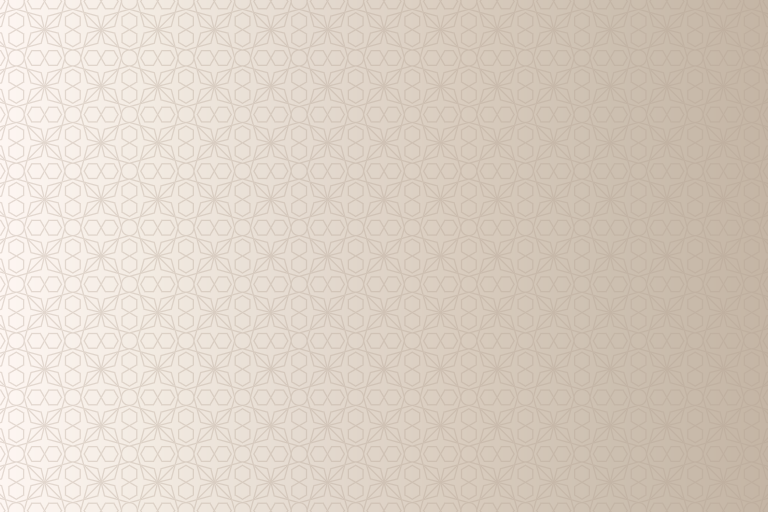
Give the GLSL for this pattern, as a Shadertoy shader.

```glsl
// Fine geometric lattice of stars, hexagons and rings over a warm beige gradient.

const float CELLS_DOWN = 9.05;
const float LINE_HALF_WIDTH = 0.0115;
const vec3 LINE_COLOR = vec3(0.70, 0.63, 0.57);
const float LINE_OPACITY = 0.34;

float segmentDistance(vec2 p, vec2 a, vec2 b) {
    vec2 ap = p - a, ab = b - a;
    return length(ap - ab * clamp(dot(ap, ab) / dot(ab, ab), 0.0, 1.0));
}

// Outline of a regular hexagon with points at top and bottom.
float hexagonOutline(vec2 p, float apothem) {
    p = abs(p);
    float edge = max(p.x, dot(p, vec2(0.5, 0.8660254)));
    return abs(edge - apothem);
}

float ringDistance(vec2 p, float radius) {
    return abs(length(p) - radius);
}

// Kite petals with spokes; their edges cross at the tip and run on to the ring.
float starDistance(vec2 p, vec2 shoulder, vec2 tip, vec2 ringEnd) {
    float spokes = min(segmentDistance(p, vec2(0.0), shoulder),
                       segmentDistance(p, vec2(0.0), tip));
    float edges = min(segmentDistance(p, shoulder, tip),
                      segmentDistance(p, tip, ringEnd));
    return min(spokes, edges);
}

// One cell, centred on the star, folded into an eighth by symmetry.
float latticeDistance(vec2 cell) {
    vec2 p = abs(cell);
    p = p.x < p.y ? p.yx : p;
    float star = starDistance(p, vec2(0.24, 0.06), vec2(0.308), vec2(0.5, 0.361));
    float hexagon = hexagonOutline(p - vec2(0.5, 0.15), 0.13);
    float ring = ringDistance(p - vec2(0.5), 0.14);
    return min(star, min(hexagon, ring));
}

// Left to right blend through evenly spaced colour stops.
vec3 backgroundGradient(float x) {
    vec3 stops[6] = vec3[6](
        vec3(0.995, 0.965, 0.950), vec3(0.950, 0.920, 0.885),
        vec3(0.895, 0.855, 0.815), vec3(0.850, 0.800, 0.745),
        vec3(0.800, 0.750, 0.690), vec3(0.770, 0.710, 0.645));
    vec3 color = stops[0];
    for (int i = 1; i < 6; i++) {
        color = mix(color, stops[i], clamp(x * 5.0 - float(i - 1), 0.0, 1.0));
    }
    return color;
}

void mainImage(out vec4 fragColor, in vec2 fragCoord) {
    vec2 uv = fragCoord / iResolution.xy;
    vec2 grid = (fragCoord - 0.5 * iResolution.xy) / iResolution.y * CELLS_DOWN;
    float pixel = CELLS_DOWN / iResolution.y;

    // A star sits at the centre of the canvas.
    vec2 cell = fract(grid + 0.5) - 0.5;
    float distanceToLine = latticeDistance(cell);
    float coverage = clamp(0.5 + (LINE_HALF_WIDTH - distanceToLine) / pixel, 0.0, 1.0);

    vec3 color = mix(backgroundGradient(uv.x), LINE_COLOR, coverage * LINE_OPACITY);
    fragColor = vec4(color, 1.0);
}
```
